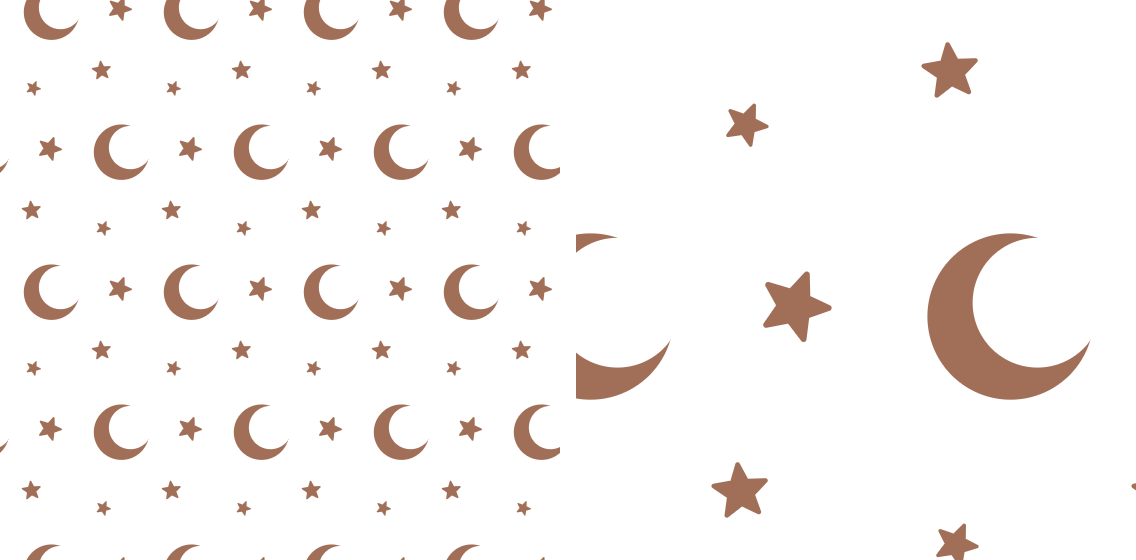
Left: the whole. Right: its middle third, enlarged.
This pattern is drawn by a Shadertoy shader. Its source:

```glsl
const float REPEATS = 4.0;          // cells across and down; keep even
const vec3 PAPER = vec3(1.0);
const vec3 INK = vec3(0.633, 0.435, 0.342);

// Lengths below are in cells
const vec2 MOON_POS = vec2(0.868, 0.913);
const float MOON_RADIUS = 0.198;
const vec2 BITE_OFFSET = vec2(0.0642, 0.033);
const float BITE_RADIUS = 0.1545;

// Stars: offset from the moon, outer radius, tilt in radians
const int STAR_COUNT = 3;
const vec4 STARS[STAR_COUNT] = vec4[](
    vec4( 0.486,  0.0245, 0.0880, -0.05),
    vec4( 0.357, -0.4170, 0.0705,  0.42),
    vec4(-0.130, -0.5430, 0.0540, -0.09));
const float STAR_NOTCH = 0.446;     // inner radius over outer radius
const float STAR_ROUNDING = 0.08;   // corner radius over outer radius
const float STAR_SECTOR = 6.283185 / 5.0;

// Offset to the nearest copy; each row slides by half a cell
vec2 halfDrop(vec2 p, vec2 center) {
    p -= center;
    p.x -= 0.5 * floor(p.y + 0.5);
    return fract(p + 0.5) - 0.5;
}

float crescent(vec2 p) {
    float disc = length(p) - MOON_RADIUS;
    float bite = length(p - BITE_OFFSET) - BITE_RADIUS;
    return max(disc, -bite);
}

// Five-pointed star with rounded tips, folded to half a sector
float roundStar(vec2 p, float radius, float tilt) {
    float halfSector = 0.5 * STAR_SECTOR;
    float angle = atan(p.y, p.x) - tilt;
    angle = abs(mod(angle + halfSector, STAR_SECTOR) - halfSector);
    vec2 q = length(p) * vec2(cos(angle), sin(angle));

    float rounding = STAR_ROUNDING * radius;
    float core = radius - rounding;
    vec2 tip = vec2(core, 0.0);
    vec2 notch = STAR_NOTCH * core * vec2(cos(halfSector), sin(halfSector));
    vec2 edge = notch - tip;
    vec2 w = q - tip;
    float along = clamp(dot(w, edge) / dot(edge, edge), 0.0, 1.0);
    float side = edge.x * w.y - edge.y * w.x;
    float dist = length(w - along * edge);
    return (side > 0.0 ? -dist : dist) - rounding;
}

void mainImage(out vec4 fragColor, in vec2 fragCoord) {
    vec2 p = REPEATS * fragCoord / iResolution.xy;
    float pixel = REPEATS / min(iResolution.x, iResolution.y);

    float d = crescent(halfDrop(p, MOON_POS));
    for (int i = 0; i < STAR_COUNT; i++) {
        vec4 star = STARS[i];
        vec2 q = halfDrop(p, MOON_POS + star.xy);
        d = min(d, roundStar(q, star.z, star.w));
    }

    float coverage = clamp(0.5 - d / pixel, 0.0, 1.0);
    fragColor = vec4(mix(PAPER, INK, coverage), 1.0);
}
```
